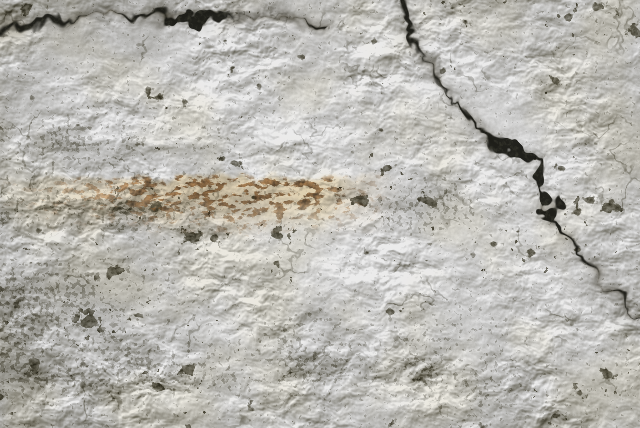
Reproduce this texture procedurally as a Shadertoy shader.

```glsl
// Weathered white plaster wall with deep cracks, sooty stains and a rust band.

const vec3  RUST_COLOR   = vec3(0.43, 0.30, 0.17);
const vec3  RUST_WASH    = vec3(0.95, 0.89, 0.77);
const vec3  CAVITY_COLOR = vec3(0.10, 0.10, 0.08);
const vec2  LIGHT_DIR    = vec2(-0.40, 0.92);
const float PLASTER_TONE = 0.835;
const float RELIEF_GAIN  = 0.052;
const float VIGNETTE     = 0.085;
const float SOOT_DEPTH   = 0.20;
const float SPOT_CELL    = 0.065;
const float GROOVE_DEPTH = 0.035;

// Crack paths in units of canvas height.
const vec2 LEDGE[6] = vec2[6](vec2(-0.05, 0.925), vec2(0.16, 0.955), vec2(0.33, 0.962),
    vec2(0.50, 0.950), vec2(0.63, 0.972), vec2(0.76, 0.935));
const vec2 FISSURE[8] = vec2[8](vec2(0.93, 1.03), vec2(0.98, 0.88), vec2(1.05, 0.77),
    vec2(1.14, 0.68), vec2(1.25, 0.62), vec2(1.29, 0.49), vec2(1.38, 0.37), vec2(1.54, 0.20));
// Wide openings: centre and radius.
const vec3 CAVITIES[4] = vec3[4](vec3(0.45, 0.97, 0.060), vec3(0.86, 0.93, 0.035),
    vec3(1.28, 0.53, 0.060), vec3(1.20, 0.65, 0.045));
// Soot stains: centre and radii.
const vec4 STAINS[8] = vec4[8](vec4(0.15, 0.68, 0.35, 0.06), vec4(0.12, 0.33, 0.25, 0.06),
    vec4(0.25, 0.13, 0.50, 0.05), vec4(1.05, 0.14, 0.14, 0.11), vec4(0.72, 0.20, 0.09, 0.08),
    vec4(0.05, 0.22, 0.30, 0.09), vec4(0.20, 0.51, 0.32, 0.06), vec4(0.98, 0.51, 0.14, 0.06));

vec2 hash2(vec2 p) {
    return fract(sin(vec2(dot(p, vec2(127.1, 311.7)), dot(p, vec2(269.5, 183.3)))) * 43758.5);
}

float gradDot(vec2 cell, vec2 f, vec2 corner) {
    float a = 6.2832 * hash2(cell + corner).x;
    return dot(vec2(cos(a), sin(a)), f - corner);
}

float noise(vec2 p) {
    vec2 i = floor(p), f = p - i;
    vec2 u = f * f * f * (f * (f * 6.0 - 15.0) + 10.0);
    return mix(mix(gradDot(i, f, vec2(0, 0)), gradDot(i, f, vec2(1, 0)), u.x),
               mix(gradDot(i, f, vec2(0, 1)), gradDot(i, f, vec2(1, 1)), u.x), u.y);
}

float fbm(vec2 p) {
    float sum = 0.0, amp = 0.5;
    for (int i = 0; i < 4; i++) {
        sum += amp * noise(p);
        p = mat2(1.6, 1.2, -1.2, 1.6) * p + 7.3;
        amp *= 0.5;
    }
    return sum;
}

float segmentDist(vec2 p, vec2 a, vec2 b) {
    vec2 d = b - a;
    return length(p - a - d * clamp(dot(p - a, d) / dot(d, d), 0.0, 1.0));
}

float crackDist(vec2 p) {
    p += 0.030 * vec2(noise(p * 17.0), noise(p * 17.0 + 40.0));
    p += 0.014 * vec2(noise(p * 48.0), noise(p * 48.0 + 90.0));
    float d = 9.0;
    for (int i = 0; i < 5; i++) d = min(d, segmentDist(p, LEDGE[i], LEDGE[i + 1]));
    for (int i = 0; i < 7; i++) d = min(d, segmentDist(p, FISSURE[i], FISSURE[i + 1]));
    return d;
}

// Lumpy plaster surface with a groove along the cracks.
float height(vec2 p) {
    vec2 q = p + 0.012 * vec2(noise(p * 21.0), noise(p * 21.0 + 15.0));
    float h = 0.0, freq = 13.0;
    for (int i = 0; i < 4; i++) {
        h += noise(q * freq * vec2(0.85, 1.1) + float(i) * 19.0) / freq;
        freq *= 2.15;
    }
    float d = crackDist(p) / 0.022;
    return h - GROOVE_DEPTH * exp(-d * d);
}

float sootMask(vec2 p) {
    float m = 0.0;
    for (int i = 0; i < 8; i++) {
        vec2 q = (p - STAINS[i].xy) / STAINS[i].zw;
        m += exp(-dot(q, q));
    }
    return clamp(m * (0.75 + 2.0 * fbm(p * 9.0)), 0.0, 1.0);
}

// Scattered flakes of missing paint, larger where soot gathers.
float flakeMask(vec2 p, float soot, float px) {
    float ragged = 1.0 + 2.6 * fbm(p * 42.0), m = 0.0;
    vec2 cell = floor(p / SPOT_CELL);
    for (int k = 0; k < 9; k++) {
        vec2 id = cell + vec2(k % 3 - 1, k / 3 - 1);
        vec2 offset = p - (id + hash2(id)) * SPOT_CELL;
        float radius = 0.021 * pow(hash2(id + 31.0).x, 11.0) * (0.65 + 0.6 * soot);
        float d = length(offset * vec2(0.8, 1.15)) * ragged - radius;
        m = max(m, (1.0 - smoothstep(-px, px, d)) * smoothstep(0.001, 0.003, radius));
    }
    return m;
}

void mainImage(out vec4 fragColor, in vec2 fragCoord) {
    float px = 1.0 / iResolution.y;
    vec2 p = fragCoord * px;
    float broad = fbm(p * 3.5), grain = fbm(p * 85.0);

    // Lit relief over an uneven, vignetted coat
    vec2 e = 0.0022 * LIGHT_DIR;
    float slope = (height(p - e) - height(p + e)) / 0.0044;
    float relief = slope * RELIEF_GAIN * (1.0 + 1.6 * noise(p * 5.0));
    vec2 v = (p - vec2(0.82, 0.55)) / vec2(0.75, 0.5);
    float tone = PLASTER_TONE + 0.16 * broad - VIGNETTE * dot(v, v) + relief + 0.12 * grain;

    // Soot grain, hairlines and flakes
    float soot = sootMask(p);
    tone -= SOOT_DEPTH * smoothstep(0.0, 0.16, grain - 0.17 + 0.20 * soot) + 0.07 * soot;
    float hairline = 1.0 - smoothstep(0.008, 0.035, abs(fbm(p * 11.0 + 60.0)));
    tone -= 0.16 * hairline * smoothstep(0.12, 0.35, noise(p * 8.0 + 5.0));
    tone = mix(tone, 0.31 + 0.5 * grain + 0.5 * relief, 0.85 * flakeMask(p, soot, px));

    // Darker plaster turns warmer
    tone = clamp(tone, 0.08, 0.92);
    float warmth = max(0.88 - tone, 0.0);
    vec3 color = tone * (1.0 - vec3(0.0, 0.10, 0.60) * warmth * warmth);
    color *= 1.0 - vec3(0.0, 0.01, 0.05) * smoothstep(-0.1, 0.25, fbm(p * 4.0 + 22.0));

    // Rust band: tan wash below, broken flecks on top
    float y = p.y + 0.06 * fbm(p * 12.0);
    float rust = smoothstep(0.43, 0.55, y) * (1.0 - smoothstep(0.575, 0.595, y))
               * smoothstep(-0.10, 0.45, p.x) * (1.0 - smoothstep(0.70, 0.96, p.x));
    float fleck = fbm(p * vec2(36.0, 62.0) + 11.0) + 0.25 * fbm(p * 14.0);
    fleck = smoothstep(0.0, 0.13, fleck - 0.13 + 0.17 * rust);
    color = mix(color, color * RUST_WASH, rust);
    color = mix(color, RUST_COLOR * (1.0 + 2.0 * relief + grain), 0.82 * fleck * rust);

    // Crack shadow and black openings
    float d = crackDist(p);
    float opening = 0.001 + 0.014 * noise(p * 9.0 + 3.0);
    for (int i = 0; i < 4; i++) {
        vec2 q = (p - CAVITIES[i].xy) / CAVITIES[i].z;
        opening += 0.017 * exp(-dot(q, q)) * (1.0 + 2.5 * noise(p * 40.0));
    }
    float shadow = exp(-d / 0.011) * (0.65 + 0.8 * noise(p * 13.0));
    color *= 1.0 - vec3(0.58, 0.60, 0.66) * clamp(shadow, 0.0, 1.0);
    float hole = 1.0 - smoothstep(-px, 2.0 * px, d - opening);
    color = mix(color, CAVITY_COLOR * (1.0 + 2.5 * max(grain, 0.0)), 0.95 * hole);

    fragColor = vec4(clamp(color, 0.0, 1.0), 1.0);
}
```
